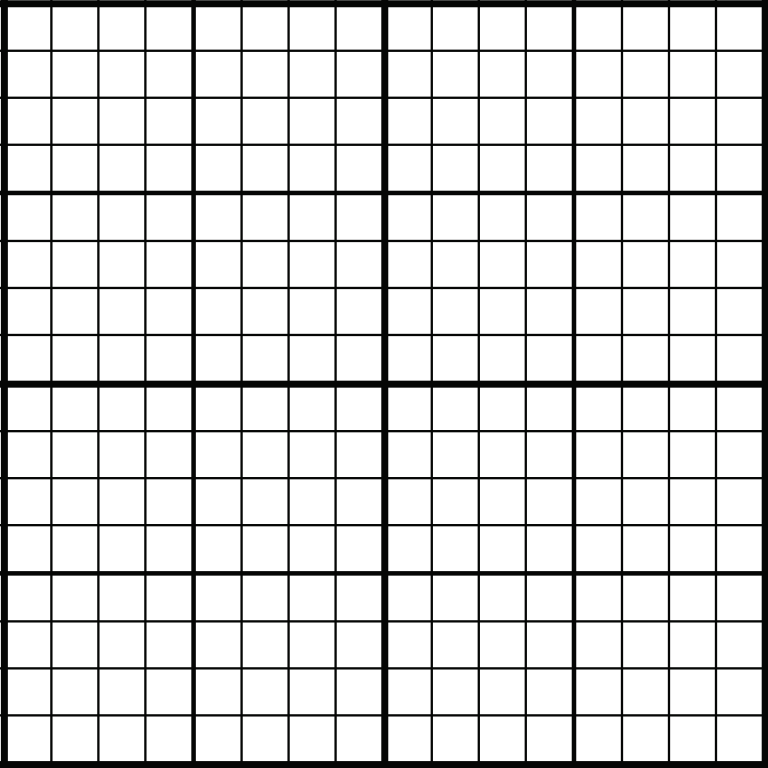
Give the GLSL for this pattern, as a Shadertoy shader.

```glsl
// Ruled square grid: 16 by 16 white cells in 4 by 4 blocks, drawn in black.
// Each axis loops over its 17 lines, whose weight follows their rank, and
// adds up the exact share of the pixel that each line covers.

const vec3 PAPER = vec3(1.0);
const vec3 INK = vec3(0.018, 0.022, 0.018);

const int BLOCKS = 4;             // blocks along each axis
const int CELLS_PER_BLOCK = 4;

// Lengths as fractions of the canvas
const vec2 FIRST_LINE = vec2(0.0057, 0.0049);  // from the left and the top
const float BLOCK_PITCH = 0.24766;
const float CELL_PITCH = 0.0612;
const float QUARTER_SHIFT = -0.0013;           // quarter lines sit a little early
const float HEAVY_WIDTH = 0.0091;              // border and centre lines
const float MEDIUM_WIDTH = 0.0059;             // quarter lines
const float THIN_WIDTH = 0.0030;               // cell lines

// Share of a pixel covered by a line at signed distance d from its centre
float lineCoverage(float d, float width, float pixel) {
    float start = max(d - 0.5 * pixel, -0.5 * width);
    float end = min(d + 0.5 * pixel, 0.5 * width);
    return max(end - start, 0.0) / pixel;
}

// Ink from all lines that cross one axis
float axisInk(float position, float firstLine, float pixel) {
    float ink = 0.0;
    for (int i = 0; i <= BLOCKS * CELLS_PER_BLOCK; i++) {
        int block = i / CELLS_PER_BLOCK;
        int cell = i % CELLS_PER_BLOCK;
        float center = firstLine + float(block) * BLOCK_PITCH + float(cell) * CELL_PITCH;
        float width = THIN_WIDTH;
        if (cell == 0) {
            bool isQuarter = block % 2 == 1;
            width = isQuarter ? MEDIUM_WIDTH : HEAVY_WIDTH;
            center += isQuarter ? QUARTER_SHIFT : 0.0;
        }
        ink += lineCoverage(position - center, width, pixel);
    }
    return min(ink, 1.0);
}

void mainImage(out vec4 fragColor, in vec2 fragCoord) {
    vec2 pixel = 1.0 / iResolution.xy;
    vec2 uv = fragCoord * pixel;
    uv.y = 1.0 - uv.y;            // measure down from the top edge

    float vertical = axisInk(uv.x, FIRST_LINE.x, pixel.x);
    float horizontal = axisInk(uv.y, FIRST_LINE.y, pixel.y);

    // Crossing lines merge into one flat layer of ink
    float ink = 1.0 - (1.0 - vertical) * (1.0 - horizontal);
    fragColor = vec4(mix(PAPER, INK, ink), 1.0);
}
```
